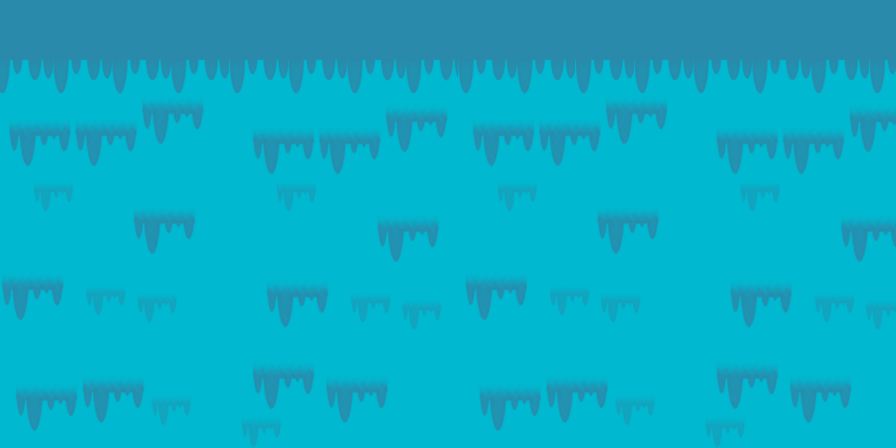
This pattern is drawn by a Shadertoy shader. Its source:

```glsl
// Slime dripping down a flat wall: a solid band with a fringe of drips on top,
// and clusters of drips below, scattered in a tile that repeats sideways.
// Drips are unions of ellipses, mottled by layered sines; the height is 100 units.

const float TILE = 103.5;

// Upper left corner of each cluster, measured down from the top; large ones first
const vec2 CLUSTERS[11] = vec2[11](
    vec2(2.1, 26.8), vec2(16.9, 26.8), vec2(31.8, 21.9), vec2(29.9, 46.4),
    vec2(0.5, 61.2), vec2(3.6, 85.9), vec2(18.5, 84.1),
    vec2(7.6, 40.6), vec2(19.3, 63.8), vec2(30.7, 65.4), vec2(33.9, 88.3));

// Step from each cluster to its twin in the same tile
const vec2 TWIN_STEPS[11] = vec2[11](
    vec2(54.4, 1.8), vec2(54.4, 1.8), vec2(54.4, 1.8), vec2(54.4, 1.8),
    vec2(59.1, 1.6), vec2(52.9, -4.9), vec2(54.4, 0.0),
    vec2(54.2, 0.0), vec2(59.1, 1.6), vec2(59.1, 1.6), vec2(20.1, 4.9));

// Approximate signed distance to a hanging ellipse
float lobe(vec2 p, float center, float halfWidth, float len) {
    vec2 radii = vec2(halfWidth, len);
    vec2 q = vec2(p.x - center, max(p.y, 0.0)) / radii;
    float k = length(q);
    return k * (k - 1.0) / max(length(q / radii), 0.001);
}

// Cluster of five drips, one unit wide
float clusterDistance(vec2 p) {
    vec2 box = abs(p - vec2(0.5, 0.12)) - vec2(0.46, 0.10);
    float d = length(max(box, 0.0)) + min(max(box.x, box.y), 0.0) - 0.04;
    d = min(d, lobe(p, 0.08, 0.08, 0.50));
    d = min(d, lobe(p, 0.30, 0.14, 0.75));
    d = min(d, lobe(p, 0.57, 0.08, 0.41));
    d = min(d, lobe(p, 0.73, 0.06, 0.31));
    return min(d, lobe(p, 0.90, 0.10, 0.51));
}

// Fringe under the band: one long drip and three short ones
float fringeDistance(vec2 p) {
    float d = lobe(p, 1.8, 1.75, 8.0);
    d = min(d, lobe(p, 5.2, 1.1, 3.7));
    d = min(d, lobe(p, 9.1, 1.5, 5.1));
    return min(d, lobe(p, 12.1, 1.2, 4.7));
}

// Fine uneven streaks, about -1 to 1
float mottle(vec2 p) {
    float n = sin(p.x * 41.0 + 2.0 * sin(p.y * 17.0));
    n += 0.7 * sin(p.y * 37.0 + 3.0 * sin(p.x * 29.0));
    n += 0.5 * sin(dot(p, vec2(83.0, 61.0)));
    return n / 2.2;
}

// Opacity of a cluster: faded top, dark rim, lighter core
float clusterOpacity(vec2 p, float pixel) {
    float d = clusterDistance(p);
    float grain = mottle(p);
    float soft = pixel * 0.7 + 0.008;
    float shape = 1.0 - smoothstep(-soft, soft, d);
    float fade = smoothstep(-0.02, 0.24, p.y + 0.025 * grain);
    float core = smoothstep(0.02, 0.10, -d);
    return shape * fade * (0.90 - 0.10 * core + 0.05 * grain);
}

void mainImage(out vec4 fragColor, in vec2 fragCoord) {
    float pixel = 100.0 / iResolution.y;
    vec2 p = vec2(fragCoord.x, iResolution.y - fragCoord.y) * pixel;
    vec2 tileP = vec2(mod(p.x, TILE), p.y);
    vec3 wall = vec3(0.00, 0.72, 0.81);
    vec3 slime = vec3(0.16, 0.54, 0.67);
    float opacity = 0.0;

    // Scattered clusters, each with its twin
    for (int i = 0; i < 11; i++) {
        bool large = i < 7;
        float size = large ? 13.6 : 8.7;
        float strength = large ? 1.0 : 0.52;
        for (int twin = 0; twin < 2; twin++) {
            vec2 local = (tileP - CLUSTERS[i] - float(twin) * TWIN_STEPS[i]) / size;
            if (local.x > -0.1 && local.x < 1.1 && local.y > -0.1 && local.y < 0.9)
                opacity = max(opacity, strength * clusterOpacity(local, pixel / size));
        }
    }

    // Fringe, cut short where the tile ends
    vec2 fringeP = vec2(mod(mod(p.x + 1.3, TILE), 13.12), p.y - 12.8);
    float fringe = fringeDistance(fringeP);
    float soft = pixel * 0.7 + 0.08;
    float tone = 0.93 - 0.10 * smoothstep(0.2, 1.2, -fringe) + 0.04 * mottle(fringeP / 13.0);
    tone = mix(1.0, tone, smoothstep(0.0, 3.0, fringeP.y));
    opacity = max(opacity, tone * (1.0 - smoothstep(-soft, soft, fringe)));

    // Solid band
    opacity = max(opacity, 1.0 - smoothstep(-soft, soft, p.y - 13.4));

    fragColor = vec4(mix(wall, slime, opacity), 1.0);
}
```
